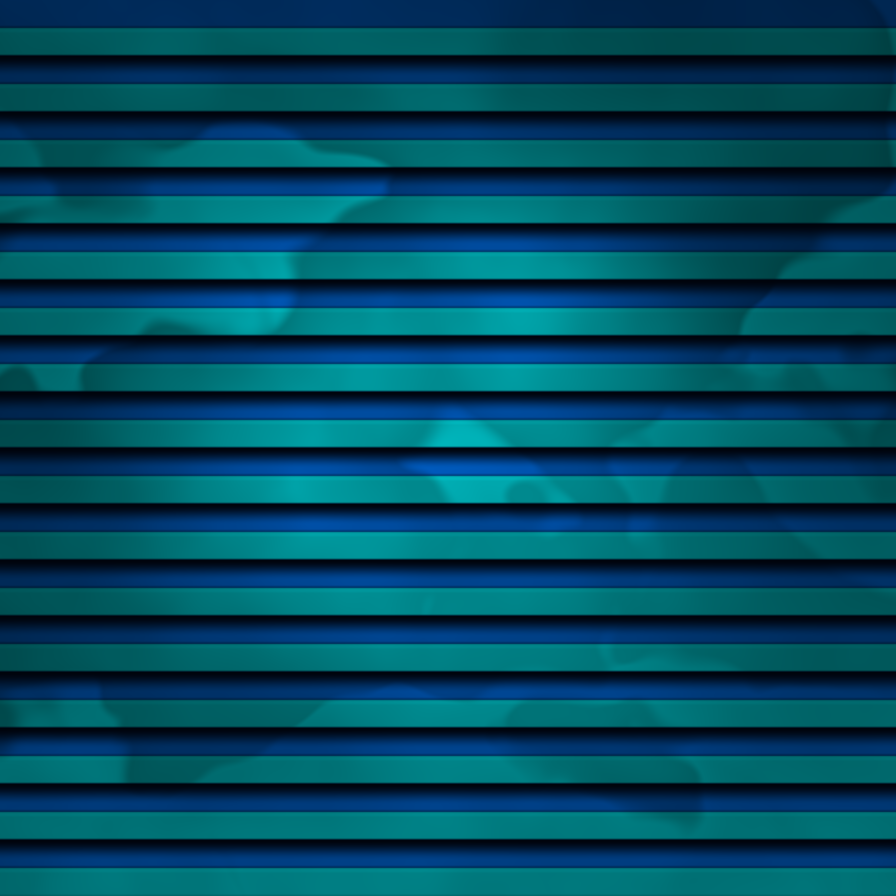
This background is drawn by a Shadertoy shader. Its source:

```glsl
// Sixteen teal slats casting shadows on blue gaps, lit by a smoky central glow.

const float SLATS = 16.0;
const vec3 TEAL = vec3(0.0, 0.83, 0.86);
const vec3 BLUE = vec3(0.0, 0.41, 0.86);
const vec3 SHADOW = vec3(0.0, 0.012, 0.045);

float hash(vec2 p) {
    p = fract(p * vec2(0.1031, 0.1137));
    p += dot(p, p.yx + 33.33);
    return fract((p.x + p.y) * p.x * 17.0);
}

float noise(vec2 p) {
    vec2 i = floor(p), f = fract(p);
    f = f * f * (3.0 - 2.0 * f);
    return mix(mix(hash(i), hash(i + vec2(1, 0)), f.x),
               mix(hash(i + vec2(0, 1)), hash(i + vec2(1, 1)), f.x), f.y);
}

float fbm(vec2 p) {
    float sum = 0.0, amp = 0.5;
    for (int i = 0; i < 4; i++) {
        sum += amp * noise(p);
        p = mat2(1.6, 1.2, -1.2, 1.6) * p + 7.3;
        amp *= 0.45;
    }
    return sum;
}

// Soft ramps that end in a crisp crease, like folded smoke
float folds(vec2 p) {
    vec2 warp = vec2(fbm(p + 3.1), fbm(p + 11.7));
    float ramp = fract(2.6 * fbm(p * 0.8 + 1.5 * warp));
    return ramp * smoothstep(1.0, 0.92, ramp);
}

float glow(vec2 p, vec2 center, vec2 radius) {
    vec2 d = (p - center) / radius;
    return exp(-dot(d, d));
}

// Central light, a brighter floor and drifting smoke
float lighting(vec2 uv) {
    float light = 0.36 + 0.48 * glow(uv, vec2(0.47, 0.55), vec2(0.30, 0.28));
    light += 0.19 * glow(uv, vec2(0.5, 0.0), vec2(0.75, 0.32));
    light += 0.06 * glow(uv, vec2(0.15, 1.0), vec2(0.3, 0.2));
    float smoke = folds(uv * 3.2 + 2.0) - 0.45;
    float haze = fbm(uv * 4.0 + 20.0) - 0.45;
    float strength = smoothstep(0.2, 0.7, noise(uv * 3.0 + 40.0));
    return light * (1.0 + 0.40 * smoke * mix(0.4, 1.0, strength) + 0.45 * haze);
}

// Blue gap, darkest beneath the slat above; the top gap has none above it
vec3 gapColor(float phase, float row, float light) {
    float lit = smoothstep(1.0, 0.63, phase);
    lit = mix(lit, 0.9, step(SLATS - 1.5, row));
    float contact = 1.0 - 0.35 * smoothstep(0.56, 0.5, phase);
    return mix(SHADOW, BLUE * light * contact, lit);
}

// Teal slat with a faint highlight along its upper rim
vec3 slatColor(float phase, float light) {
    float rim = smoothstep(0.40, 0.45, phase) * smoothstep(0.5, 0.46, phase);
    float shade = 0.97 + 0.06 * rim - 0.12 * smoothstep(0.05, 0.0, phase);
    return TEAL * light * shade;
}

void mainImage(out vec4 fragColor, in vec2 fragCoord) {
    vec2 uv = fragCoord / iResolution.xy;
    float y = uv.y * SLATS;
    float phase = fract(y);
    float soft = max(SLATS / iResolution.y, 0.015);
    float light = lighting(uv);

    // Slat fills the lower half of each period
    float slat = smoothstep(0.5 + soft, 0.5 - soft, phase)
               * smoothstep(0.0, soft, phase + step(y, 1.0) * soft);
    // Dark seam where the slat's lower edge meets the gap below
    float seam = smoothstep(0.04, 0.0, phase) * step(1.0, y);

    vec3 color = mix(gapColor(phase, floor(y), light), slatColor(phase, light), slat);
    color = mix(color, SHADOW, 0.6 * seam);
    fragColor = vec4(color, 1.0);
}
```
